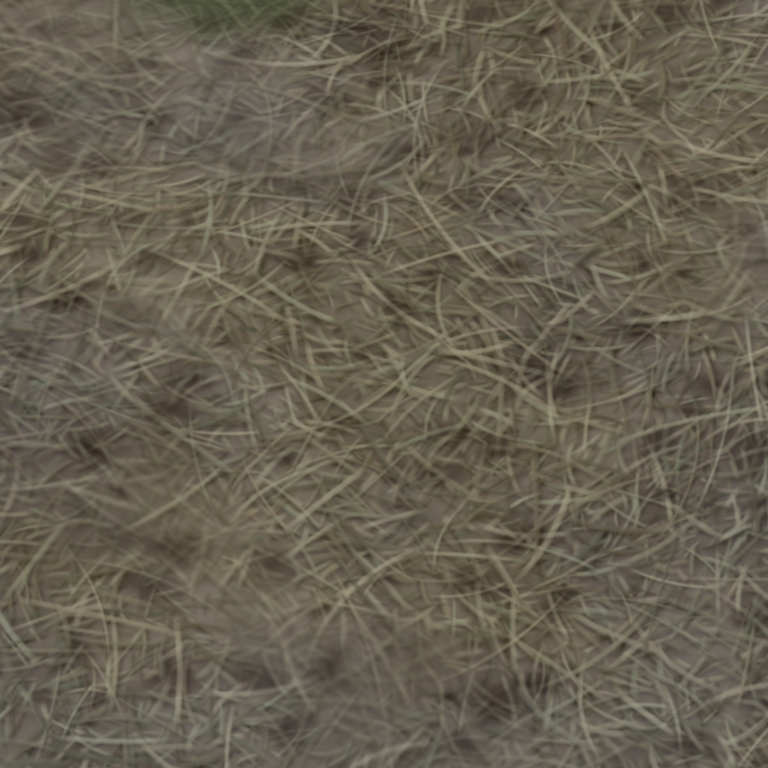
A WebGL 2 fragment shader for this texture:

```glsl
#version 300 es
precision highp float;
// Matted dry grass: soft mottled ground with dark cellular gaps, covered by
// layers of curved, tapered straws scattered on jittered grids, from short
// fuzz up to long pale stalks. Layered sines set the drift, haze and tint.

uniform vec2 u_resolution;
out vec4 fragColor;

const vec3 SHADE = vec3(0.285, 0.250, 0.217);
const vec3 STRAW = vec3(0.585, 0.555, 0.500);
const vec3 WARM_TINT = vec3(0.012, 0.004, -0.022);
const vec3 GREEN_TINT = vec3(-0.022, 0.016, -0.012);
const vec3 MOSS = vec3(0.29, 0.31, 0.23);
const int LAYERS = 6;
const int STRAWS_PER_CELL = 2;
const float SHORT_CELLS = 34.0;   // grid density of the shortest straws
const float LONG_CELLS = 6.5;     // grid density of the longest straws
const float HALF_WIDTH = 0.0030;
const float SOFTNESS = 0.0026;
const float ANGLE_SPREAD = 2.5;
const float OPACITY = 0.66;
const float SHADOW = 0.15;
const float CONTRAST = 1.12;

vec4 hash4(vec3 q) {
    vec4 h = fract(q.xyzx * vec4(0.1031, 0.1030, 0.0973, 0.1099));
    h += dot(h, h.wzxy + 33.33);
    return fract((h.xxyz + h.yzzw) * h.zywx);
}

// Layered, rotated sines, about -1 to 1
float patches(vec2 p) {
    float sum = 0.0;
    float amplitude = 0.5;
    for (int i = 0; i < 4; i++) {
        sum += amplitude * sin(p.x + 1.7 * sin(p.y * 0.8 + float(i))) * cos(p.y - 0.9 * sin(p.x));
        p = mat2(1.3, 1.25, -1.25, 1.3) * p + 2.7;
        amplitude *= 0.62;
    }
    return sum;
}

// Prevailing lie of the straws
float lieAngle(vec2 p) {
    return 0.25 + 0.55 * sin(5.0 * p.x + 3.0 * sin(4.0 * p.y)) + 0.35 * sin(9.0 * p.y - 4.0 * p.x);
}

// Cellular noise: dark gaps around some of the feature points
float gaps(vec2 p) {
    vec2 g = p * vec2(13.0, 18.0);
    g += 0.35 * vec2(patches(g * 1.3), patches(g * 1.3 + 5.0));
    float gap = 0.0;
    for (int j = -1; j <= 1; j++) {
        for (int i = -1; i <= 1; i++) {
            vec2 cell = floor(g) + vec2(i, j);
            vec4 r = hash4(vec3(cell, 71.0));
            float radius = 0.35 + 0.5 * r.z;
            float depth = smoothstep(0.35, 0.9, r.w);
            gap = max(gap, depth * (1.0 - smoothstep(0.0, radius, length(g - cell - r.xy))));
        }
    }
    return gap;
}

// Paints one grid of straws; size runs from 0 (short) to 1 (long)
void addStraws(inout vec3 color, vec2 p, float size, float seed, float soft, float opacity) {
    float cells = mix(SHORT_CELLS, LONG_CELLS, sqrt(size));
    vec2 g = p * cells;
    float edge = soft * cells;
    for (int j = -1; j <= 1; j++) {
        for (int i = -1; i <= 1; i++) {
            for (int k = 0; k < STRAWS_PER_CELL; k++) {
                vec2 cell = floor(g) + vec2(i, j);
                vec4 place = hash4(vec3(cell, seed + float(k) * 3.7));
                vec4 look = hash4(vec3(cell + 40.0, seed + float(k) * 5.3));
                vec2 root = cell + place.xy;
                float angle = lieAngle(root / cells) + ANGLE_SPREAD * (place.z - 0.5);
                vec2 axis = vec2(cos(angle), sin(angle));
                vec2 d = g - root;
                d = vec2(dot(d, axis), dot(d, vec2(-axis.y, axis.x)));
                d.y -= (look.x - 0.5) * 0.7 * d.x * d.x;

                float reach = mix(0.5, 0.9, place.w);
                float taper = 1.0 - smoothstep(0.45, 1.0, abs(d.x) / reach);
                float width = HALF_WIDTH * cells * mix(0.5, 1.35, look.y);
                float body = taper * (1.0 - smoothstep(width - edge, width + edge, abs(d.y)));
                float under = taper * (1.0 - smoothstep(0.0, 3.0 * width, abs(d.y + 1.6 * width)));

                float tone = mix(0.08, 0.98, look.z) + 0.22 * size + 0.10 * clamp(d.y / width, -1.0, 1.0);
                vec3 straw = mix(SHADE, STRAW, tone) + mix(WARM_TINT, GREEN_TINT, look.w);
                color -= (STRAW - SHADE) * SHADOW * under * opacity;
                color = mix(color, straw, body * opacity);
            }
        }
    }
}

void main() {
    vec2 p = gl_FragCoord.xy / u_resolution.y;
    vec2 ground = vec2(p.x, p.y + 0.18 * p.y * p.y);   // flatter toward the far edge

    // Mottled ground with gaps
    float mottle = patches(ground * 7.0 + 1.5);
    float gap = gaps(ground);
    float tone = 0.47 + 0.13 * mottle + 0.10 * patches(ground * 38.0) - 0.50 * gap;
    vec3 color = mix(SHADE, STRAW, tone);

    // Straws, dimmer and softer in hazy patches
    float farCorner = smoothstep(0.7, 1.0, p.y) * (1.0 - smoothstep(0.05, 0.35, p.x));
    float haze = max(smoothstep(0.0, 0.8, patches(ground * 5.0 + 8.0)), farCorner);
    float soft = SOFTNESS * (1.0 + 0.9 * haze);
    float opacity = OPACITY * (1.0 - 0.5 * haze) * (1.0 - 0.55 * gap);
    for (int i = 0; i < LAYERS; i++) {
        addStraws(color, ground, float(i) / float(LAYERS - 1), 11.0 + 9.0 * float(i), soft, opacity);
    }

    // Broad light, contrast and tint
    vec3 middle = mix(SHADE, STRAW, 0.5);
    color = middle + (color - middle) * CONTRAST + 0.018 * mottle;
    float tint = patches(ground * 4.0 + 20.0);
    color += 0.6 * mix(WARM_TINT, vec3(-0.010, -0.002, 0.022), smoothstep(-0.5, 0.5, tint));

    // Mossy strip at the far edge
    float strip = smoothstep(0.93, 1.0, p.y + 0.025 * patches(p * 18.0));
    strip *= smoothstep(0.10, 0.22, p.x) * (1.0 - smoothstep(0.36, 0.48, p.x));
    color = mix(color, MOSS + 0.4 * (color - middle), 0.8 * strip);

    fragColor = vec4(clamp(color, 0.0, 1.0), 1.0);
}
```
